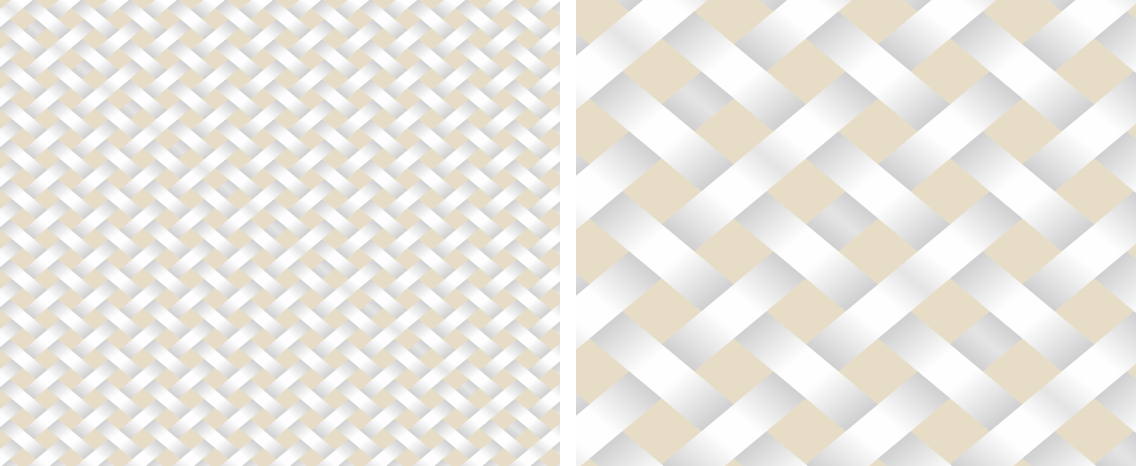
Left, the full canvas; right, a detail of the centre.
This pattern is drawn by a Shadertoy shader. Its source:

```glsl
// Diagonal basket weave of shaded white straps over beige, with one slipped row.

const float REPEATS = 11.65;               // weave repeats across and down
const vec2 SLIP_START = vec2(0.0625);      // a point on the slipped diagonal, from top left
const float STRAP_WIDTH = 0.45;            // strap width as a share of strap spacing
const float FADE_START = 0.16;             // distance from a crossing where shading begins
const float FADE_END = 0.5 * (2.0 - STRAP_WIDTH);
const vec3 BEIGE = vec3(0.905, 0.868, 0.780);
const vec3 HIGHLIGHT = vec3(0.995);
const vec3 SHADOW = vec3(0.815, 0.815, 0.820);

// Coverage of a strap centred on zero
float strapMask(float offset, float blur) {
    float halfWidth = 0.5 * STRAP_WIDTH;
    return 1.0 - smoothstep(halfWidth - blur, halfWidth + blur, abs(offset));
}

// Straps are bright where they pass over and darken as they dive under
vec3 strapColor(float along, bool isOver) {
    float toCrest = isOver ? abs(along) : 1.0 - abs(along);
    float fade = clamp((toCrest - FADE_START) / (FADE_END - FADE_START), 0.0, 1.0);
    return mix(HIGHLIGHT, SHADOW, fade);
}

void mainImage(out vec4 fragColor, in vec2 fragCoord) {
    vec2 uv = fragCoord / iResolution.xy;
    vec2 p = REPEATS * (vec2(uv.x, 1.0 - uv.y) - SLIP_START);
    float blur = 0.7 * length(REPEATS / iResolution.xy);

    // Weave axes: x runs along falling straps, y along rising straps
    vec2 weave = vec2(p.x + p.y + 0.5, p.x - p.y);
    vec2 cell = floor(weave);
    vec2 local = weave - cell - 0.5;

    // Alternate the upper strap; two neighbouring rows share a phase at the slip
    float row = cell.y + (cell.y < 0.0 ? 1.0 : 0.0);
    bool fallingOver = mod(cell.x + row, 2.0) < 0.5;

    vec4 falling = vec4(strapColor(local.x, fallingOver), strapMask(local.y, blur));
    vec4 rising = vec4(strapColor(local.y, !fallingOver), strapMask(local.x, blur));

    // Layer the lower strap, then the upper one
    vec4 lower = fallingOver ? rising : falling;
    vec4 upper = fallingOver ? falling : rising;
    vec3 color = mix(BEIGE, lower.rgb, lower.a);
    color = mix(color, upper.rgb, upper.a);

    fragColor = vec4(color, 1.0);
}
```
